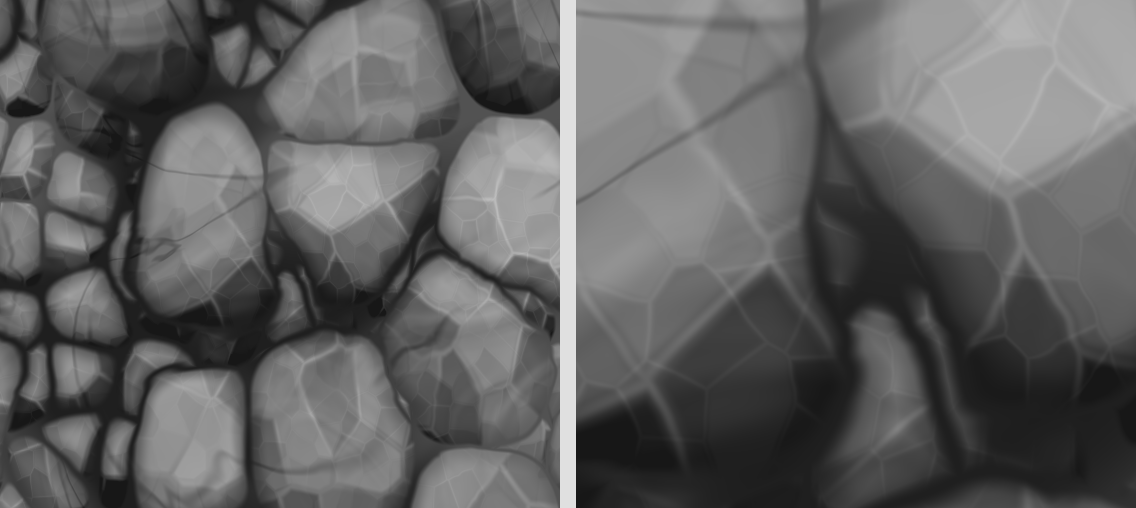
Left: the whole. Right: its middle third, enlarged.
A Shadertoy shader for this texture:

```glsl
// Weathered grey rock wall: faceted boulders, wedged pebbles and dark crevices.

struct Cell {
    vec2 toCentre;  // vector from the sample to the cell centre
    vec2 id;
    float edge;     // rounded distance to the cell border
};

vec2 hash2(vec2 p) {
    vec3 h = fract(p.xyx * vec3(0.1031, 0.1030, 0.0973));
    h += dot(h, h.yzx + 33.33);
    return fract((h.xx + h.yz) * h.zy);
}

float smoothMin(float a, float b, float k) {
    float h = max(k - abs(a - b), 0.0) / k;
    return min(a, b) - h * h * k * 0.25;
}

// Layered, self-bending sines, roughly -0.7 to 0.7
float waves(vec2 p) {
    float sum = 0.0, amp = 0.5;
    for (int i = 0; i < 5; i++) {
        p = mat2(0.8, 0.6, -0.6, 0.8) * p + 0.8 * sin(p.yx + float(i) * 1.7);
        sum += amp * sin(p.x) * cos(p.y);
        p *= 1.6;
        amp *= 0.58;
    }
    return sum;
}

// Cellular noise with border distance; rounding softens the corners
Cell cellular(vec2 p, float jitter, float rounding) {
    vec2 base = floor(p), f = p - base, nearest = vec2(0.0), home = vec2(0.0);
    float best = 9.0;
    for (int y = -1; y <= 1; y++)
    for (int x = -1; x <= 1; x++) {
        vec2 g = vec2(x, y);
        vec2 r = g + 0.5 + jitter * (hash2(base + g) - 0.5) - f;
        if (dot(r, r) < best) {
            best = dot(r, r);
            nearest = r;
            home = g;
        }
    }
    float edge = 2.0;
    for (int y = -2; y <= 2; y++)
    for (int x = -2; x <= 2; x++) {
        if (x == 0 && y == 0) continue;
        vec2 g = home + vec2(x, y);
        vec2 r = g + 0.5 + jitter * (hash2(base + g) - 0.5) - f;
        float d = dot(0.5 * (nearest + r), normalize(r - nearest));
        edge = smoothMin(edge, d, rounding);
    }
    return Cell(nearest, base + home, max(edge, 0.0));
}

// Light on a rounded stone: pale face, shadowed underside
float domeTone(vec2 local) {
    return 0.54 + 0.36 * local.y - 0.36 * dot(local, local);
}

// Flat chips that each take one tone from the dome, with pale worn ridges
float facetTone(vec2 local, vec2 seed, float scale, float contrast, float ridge) {
    Cell chip = cellular(local * scale + seed * 37.0, 0.95, 0.02);
    float flatTone = domeTone(local + chip.toCentre / scale);
    flatTone += contrast * (hash2(chip.id + 71.0).x - 0.5);
    float tone = mix(domeTone(local), flatTone, smoothstep(0.0, 0.09, chip.edge));
    return tone + ridge * (1.0 - smoothstep(0.0, 0.045, chip.edge));
}

float stoneTone(vec2 local, vec2 id, float scale, float wear) {
    vec2 seed = hash2(id + 19.0);
    float coarse = facetTone(local, seed, scale, 0.23, 0.11 * wear);
    float fine = facetTone(local, seed.yx, scale * 2.3, 0.15, 0.07 * wear);
    return mix(coarse, fine, 0.35) + 0.08 * (seed.x - 0.5);
}

void mainImage(out vec4 fragColor, in vec2 fragCoord) {
    const vec2 BOULDERS = vec2(3.4, 2.7);   // boulders per canvas height
    const float PEBBLES = 2.5;              // pebbles per boulder
    vec2 p = fragCoord / iResolution.y;
    vec2 q = p + 0.022 * vec2(waves(p * 7.0), waves(p * 7.0 + 20.0));

    // Boulders, some broken up, with pebbles filling the wider gaps
    Cell boulder = cellular(q * BOULDERS + 5.0, 0.75, 0.18);
    Cell pebble = cellular(q * BOULDERS * PEBBLES + 40.0, 0.85, 0.2);
    float gap = 0.16 * max(waves(p * 4.0 + 8.0) + 0.1, 0.0);
    float pebbleEdge = pebble.edge / PEBBLES;
    bool broken = hash2(boulder.id + 3.0).y > 0.68;
    bool isPebble = broken || boulder.edge < gap;
    float edge = abs(boulder.edge - gap);
    if (broken) edge = boulder.edge + gap;
    if (isPebble) edge = min(edge, pebbleEdge);
    edge *= 0.33;

    // Faceted stone surface
    float wear = smoothstep(-0.25, 0.4, waves(p * 5.0 + 13.0));
    float tone;
    if (isPebble) tone = stoneTone(-pebble.toCentre, pebble.id, 1.4, wear);
    else tone = stoneTone(-boulder.toCentre, boulder.id, 2.6, wear);

    // Broad staining, soft relief and occasional creases
    float relief = waves(q * 9.0) - waves(q * 9.0 + vec2(-0.08, 0.16));
    float crease = 1.0 - smoothstep(0.0, 0.07, abs(waves(q * 6.0 + 31.0)));
    tone += 0.10 * waves(p * 3.0 + 2.0) + 0.13 * relief;
    tone -= 0.10 * crease * (1.0 - wear);

    // Shade towards the borders and cut crevices of varying depth
    float depth = smoothstep(-0.35, 0.3, waves(p * 4.5 + 50.0));
    tone *= mix(mix(0.85, 0.6, depth), 1.0, smoothstep(0.0, 0.045, edge));
    float creviceTone = mix(0.32, 0.12, depth);
    tone = mix(creviceTone, tone, smoothstep(0.0, mix(0.007, 0.014, depth), edge));

    fragColor = vec4(vec3(clamp(tone, 0.09, 0.76)), 1.0);
}
```
